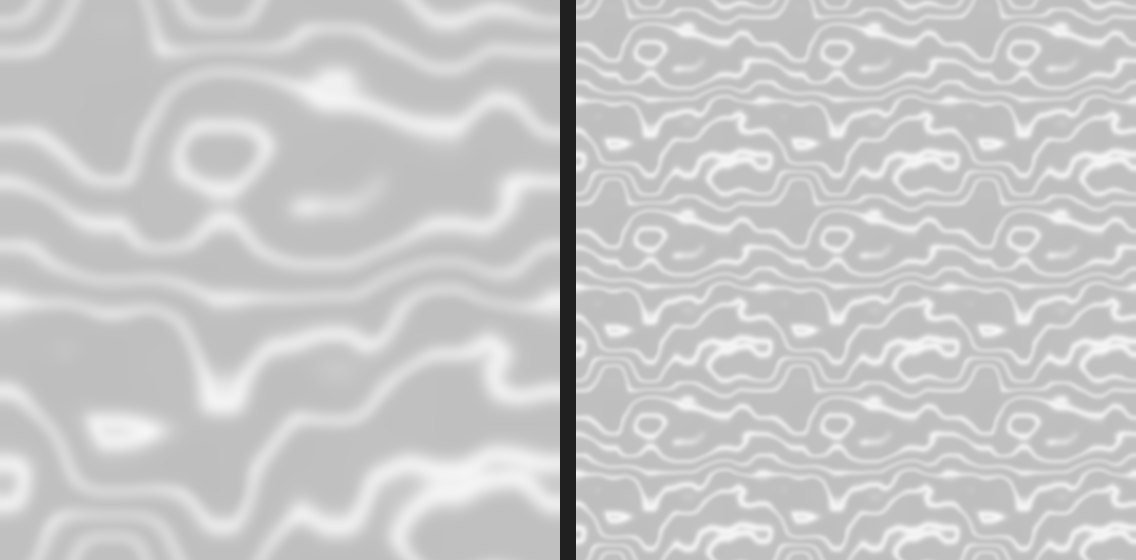
Left: one tile. Right: repeated 3 by 3.
Write a Shadertoy shader that draws this texture.

```glsl
float hash(ivec2 cell) {
    uint h = uint(cell.x) * 1597334677u ^ uint(cell.y) * 3812015801u;
    h = (h ^ (h >> 15)) * 2246822519u;
    h = (h ^ (h >> 13)) * 3266489917u;
    return float((h ^ (h >> 16)) & 65535u) / 65535.0;
}

// Smooth value noise that wraps after a whole number of cells
float wrappedNoise(vec2 uv, int cells, int seed) {
    vec2 p = uv * float(cells);
    vec2 f = fract(p);
    vec2 blend = f * f * f * (f * (f * 6.0 - 15.0) + 10.0);
    ivec2 a = (ivec2(floor(p)) + cells) % cells;
    ivec2 b = (a + 1) % cells;
    ivec2 shift = ivec2(seed, seed * 3);
    float low = mix(hash(a + shift), hash(ivec2(b.x, a.y) + shift), blend.x);
    float high = mix(hash(ivec2(a.x, b.y) + shift), hash(b + shift), blend.x);
    return mix(low, high, blend.y);
}

// Rising ramp bent by noise; each whole value carries a vein
float veinHeight(vec2 uv) {
    return 7.0 * uv.y
         + 2.4 * wrappedNoise(uv, 5, 17)
         + 0.6 * wrappedNoise(uv, 10, 53);
}

void mainImage(out vec4 fragColor, in vec2 fragCoord) {
    vec2 uv = fragCoord / iResolution.xy;

    // Local steepness of the ramp
    vec2 e = vec2(0.01, 0.0);
    vec2 slope = vec2(veinHeight(uv + e.xy) - veinHeight(uv - e.xy),
                      veinHeight(uv + e.yx) - veinHeight(uv - e.yx)) / (2.0 * e.x);

    // Soft vein: steep places become thin and faint, flat ones wide and bright
    float offset = fract(veinHeight(uv) + 0.5) - 0.5;
    float core = 0.11;
    float spread = length(vec2(core, 0.015 * length(slope)));
    float vein = core / spread * exp(-offset * offset / (spread * spread));

    // Faint cloudiness of the grey ground
    float cloud = 0.012 * (wrappedNoise(uv, 6, 91) - 0.5);

    fragColor = vec4(vec3(0.75 + cloud + 0.225 * vein), 1.0);
}
```
